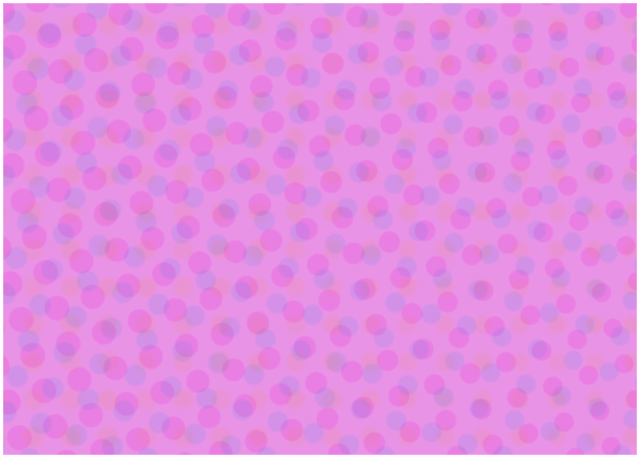
Reproduce this pattern procedurally as a WebGL 2 fragment shader.

```glsl
#version 300 es
precision highp float;
// Overlapping halftone screens on an orchid sheet with a thin white margin.
// Three square grids of round ink dots, each turned to its own angle, are
// multiplied over the sheet; dots shrink slightly from left to right.

uniform vec2 u_resolution;
out vec4 fragColor;

const vec3 PAPER = vec3(1.0, 0.99, 1.0);
const vec3 ORCHID = vec3(0.914, 0.576, 0.904);

// Inks as the share of light they let through
const vec3 MAGENTA_INK = vec3(1.005, 0.862, 0.985);
const vec3 LAVENDER_INK = vec3(0.90, 0.985, 1.0);
const vec3 SALMON_INK = vec3(1.0, 0.995, 0.905);

const float PITCH = 0.0817;           // dot spacing, in canvas heights
const float MAGENTA_ANGLE = 0.307;
const float LAVENDER_ANGLE = -0.314;
const float MARGIN = 0.007;

float hash(vec2 cell) {
    return fract(sin(dot(cell, vec2(127.1, 311.7))) * 43758.5453);
}

vec2 rotate(vec2 p, float angle) {
    float c = cos(angle), s = sin(angle);
    return vec2(c * p.x + s * p.y, c * p.y - s * p.x);
}

// Coverage of one dot screen; variation weakens single dots at random
float dotScreen(vec2 p, vec2 anchor, float angle, float radius,
                float softness, float variation) {
    vec2 grid = rotate(p - anchor, angle) / PITCH;
    vec2 cell = floor(grid + 0.5);
    float dist = length(grid - cell) * PITCH;
    float strength = 1.0 - variation * hash(cell);
    return strength * (1.0 - smoothstep(radius - softness, radius + softness, dist));
}

vec3 layInk(vec3 base, vec3 ink, float coverage) {
    return base * mix(vec3(1.0), ink, coverage);
}

// Signed distance to the sheet, negative inside
float sheetDistance(vec2 p, vec2 halfSize) {
    vec2 q = abs(p) - halfSize;
    return max(q.x, q.y);
}

void main() {
    vec2 p = (gl_FragCoord.xy - 0.5 * u_resolution) / u_resolution.y;
    float pixel = 1.0 / u_resolution.y;
    float across = gl_FragCoord.x / u_resolution.x;

    // Dot sizes fall off towards the right
    float magentaRadius = mix(0.0275, 0.0205, across);
    float lavenderRadius = mix(0.0238, 0.0204, across);
    float salmonRadius = mix(0.0225, 0.0190, across);

    float magenta = dotScreen(p, vec2(-0.029, 0.0), MAGENTA_ANGLE,
                              magentaRadius, max(0.0028, 0.7 * pixel), 0.04);
    float lavender = dotScreen(p, vec2(-0.0182, 0.0709), LAVENDER_ANGLE,
                               lavenderRadius, max(0.0040, 0.7 * pixel), 0.08);
    float salmon = dotScreen(p, vec2(-0.0535, 0.0364), 0.0,
                             salmonRadius, max(0.0075, 0.7 * pixel), 0.3);

    vec3 color = layInk(ORCHID, SALMON_INK, salmon);
    color = layInk(color, LAVENDER_INK, lavender);
    color = layInk(color, MAGENTA_INK, magenta);

    // White margin around the sheet
    vec2 halfSize = 0.5 * u_resolution / u_resolution.y - MARGIN;
    float edge = max(0.0016, 0.5 * pixel);
    float outside = smoothstep(-edge, edge, sheetDistance(p, halfSize));
    fragColor = vec4(mix(color, PAPER, outside), 1.0);
}
```
